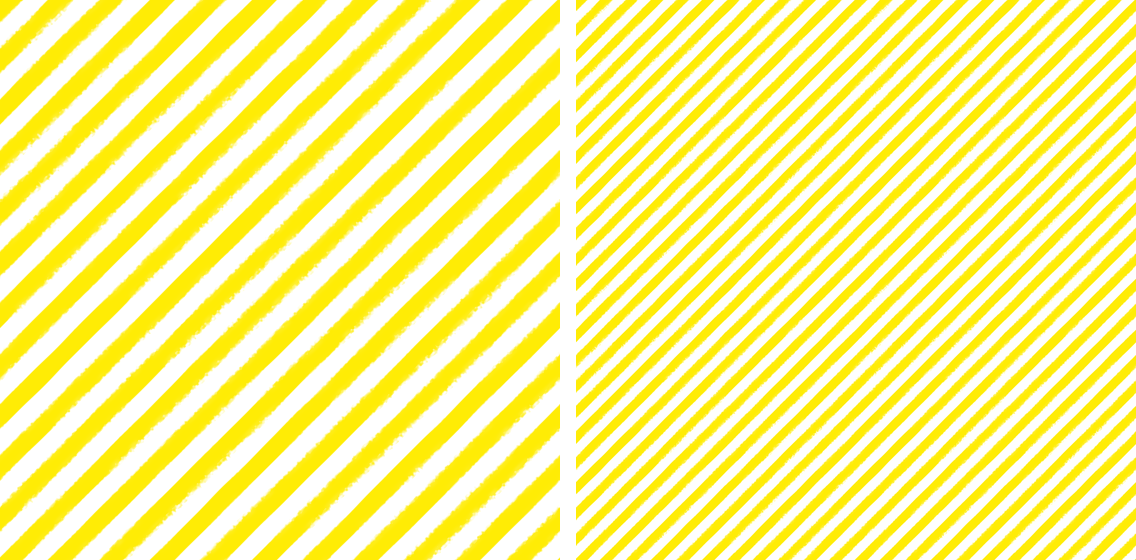
Left, the tile; right, the same tile 2 across and 2 down.
A Shadertoy shader for this pattern:

```glsl
// Diagonal hand-painted yellow stripes with dry-brush edges on white, tiling seamlessly.

const float STRIPES = 11.0;      // repeats across and down
const float PHASE = 0.19;        // offset of the first stripe, in stripes
const float HALF_WIDTH = 0.25;   // half of the painted width, in stripes
const float LOOP = 2.0;          // length of x + y after which a stripe closes
const vec3 PAPER = vec3(1.0);
const vec3 PAINT = vec3(1.0, 0.925, 0.02);

float hash(vec2 p) {
    return fract(sin(dot(p, vec2(127.1, 311.7))) * 43758.5453);
}

// Value noise that wraps in x after a whole number of cells
float wrapNoise(vec2 p, float period, float seed) {
    vec2 cell = floor(p);
    vec2 f = p - cell;
    f = f * f * (3.0 - 2.0 * f);
    float x0 = mod(cell.x, period);
    float x1 = mod(cell.x + 1.0, period);
    float y = cell.y + seed * 37.0;
    float low = mix(hash(vec2(x0, y)), hash(vec2(x1, y)), f.x);
    float high = mix(hash(vec2(x0, y + 1.0)), hash(vec2(x1, y + 1.0)), f.x);
    return mix(low, high, f.y);
}

// Noise along a stripe, with a whole number of cells per loop
float stripeNoise(float along, float across, float cells, float rows, float seed) {
    return wrapNoise(vec2(along / LOOP * cells, across * rows), cells, seed);
}

// Opacity of the paint; across is measured from the stripe's centre line
float paintCover(float across, float along, float id, float pixel) {
    float side = step(0.0, across);
    float edgeSeed = 2.0 * id + side + 1.0;

    // Dry stretches, stronger on the lower right edge
    float dryness = 0.65 * stripeNoise(along, 0.0, 9.0, 1.0, edgeSeed)
                  + 0.35 * stripeNoise(along, 0.0, 31.0, 1.0, edgeSeed + 40.0);
    float rough = smoothstep(0.25, 0.8, dryness) * mix(0.6, 1.0, side);

    // Edge with slow wobble and fine bristle grain
    float wobble = stripeNoise(along, 0.0, 23.0, 1.0, edgeSeed + 80.0) - 0.5;
    float bristle = stripeNoise(along, across, 360.0, 16.0, edgeSeed + 120.0) - 0.5;
    float inside = HALF_WIDTH + 0.025 * wobble - abs(across);
    float softness = max(mix(0.02, 0.075, rough), 0.75 * pixel);
    float cover = smoothstep(-softness, softness, inside + 0.12 * rough * bristle);

    // Thin paint behind the dry edges
    float patches = stripeNoise(along, across, 90.0, 7.0, edgeSeed + 160.0);
    float thin = rough * patches * (1.0 - smoothstep(0.0, 0.2, inside));
    return cover * (1.0 - 0.3 * thin);
}

void mainImage(out vec4 fragColor, in vec2 fragCoord) {
    vec2 uv = fragCoord / iResolution.xy;
    float pixel = STRIPES * length(1.0 / iResolution.xy);

    // Stripe number, distance from its centre and position along it
    float lane = STRIPES * (uv.x - uv.y) - PHASE;
    float id = floor(lane + 0.5);
    float across = lane - id;

    // Crossing the canvas edge moves on by all stripes and half a loop
    float wraps = floor((id + 0.5) / STRIPES);
    id -= wraps * STRIPES;
    float along = mod(uv.x + uv.y - wraps, LOOP);

    float cover = paintCover(across, along, id, pixel);
    fragColor = vec4(mix(PAPER, PAINT, cover), 1.0);
}
```
